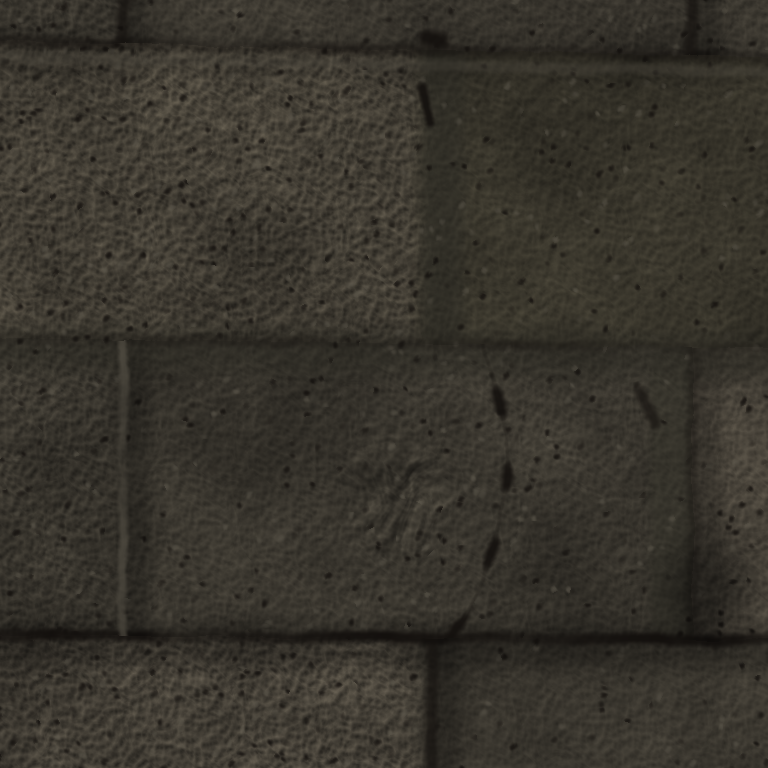
A three.js fragment shader for this texture:

```glsl
// Dim, weathered block wall: running bond, pitted stone, uneven joints and cracks.
varying vec2 vUv;

const vec3 STONE = vec3(0.234, 0.219, 0.188);
const vec3 PALE_STONE = vec3(0.272, 0.252, 0.217);
const vec3 OLIVE_STONE = vec3(0.218, 0.205, 0.166);
const vec3 MORTAR = vec3(0.208, 0.199, 0.166);
const vec3 LIP = vec3(0.320, 0.302, 0.262);
const vec3 GRIT = vec3(0.370, 0.350, 0.305);
const vec3 HOLLOW = vec3(0.075, 0.062, 0.052);

const vec2 BLOCK = vec2(0.742, 0.383);      // block pitch
const float FIRST_BED = 0.170;              // height of lowest bed joint
const float EVEN_SHIFT = 0.160;             // head joint offsets of the courses
const float ODD_SHIFT = 0.562;
const float TILT = 0.018;                   // fall of the beds to the right
const vec2 LIGHT_STEP = vec2(-0.003, 0.005);
const vec2 SCAR_CENTER = vec2(0.520, 0.350);
const float GRAIN_SCALE = 72.0;
const float PIT_SCALE = 66.0;

vec2 hash2(vec2 c) {
  return fract(sin(vec2(dot(c, vec2(127.1, 311.7)), dot(c, vec2(269.5, 183.3)))) * 43758.5);
}

// Layered, turned sines: roughly -1 to 1
float waves(vec2 p) {
  float sum = 0.0, amp = 0.55;
  for (int i = 0; i < 5; i++) {
    sum += amp * sin(p.x) * cos(p.y);
    p = mat2(0.8, -0.6, 0.6, 0.8) * p * 1.8 + sin(p.yx) + 1.7;
    amp *= 0.65;
  }
  return sum;
}

// Cellular noise: distance to the nearest point, and its random id
vec2 cells(vec2 p) {
  vec2 cell = floor(p), best = vec2(9.0, 0.0);
  for (int y = -1; y <= 1; y++)
    for (int x = -1; x <= 1; x++) {
      vec2 c = cell + vec2(float(x), float(y));
      float d = length(c + hash2(c) - p);
      if (d < best.x) best = vec2(d, hash2(c + 31.0).x);
    }
  return best;
}

float grainHeight(vec2 p) {
  float coarse = cells(p * GRAIN_SCALE + 0.6 * waves(p * 50.0)).x;
  return 0.6 * coarse + 0.4 * cells(p * GRAIN_SCALE * 1.8 + 7.0).x;
}

// Soft line: 1 at d = 0, 0 beyond the width
float line(float d, float width) {
  return 1.0 - smoothstep(0.15 * width, width, abs(d));
}

float stroke(vec2 p, vec2 a, vec2 b, float width) {
  vec2 ab = b - a;
  return line(length(p - a - ab * clamp(dot(p - a, ab) / dot(ab, ab), 0.0, 1.0)), width);
}

void main() {
  vec2 p = vUv;
  vec2 q = p + 0.003 * vec2(waves(p.yx * 35.0), waves(p * 35.0 + 4.0));
  q.y += TILT * (p.x - 0.5) * (0.2 + p.y);

  // Courses, blocks and nearest joints
  float course = floor((q.y - FIRST_BED) / BLOCK.y);
  float odd = mod(course, 2.0);
  float along = (q.x - mix(EVEN_SHIFT, ODD_SHIFT, odd)) / BLOCK.x;
  float column = floor(along);
  float head = floor(along + 0.5);
  float bed = floor((q.y - FIRST_BED) / BLOCK.y + 0.5);
  float dx = (along - head) * BLOCK.x;
  float dy = q.y - FIRST_BED - bed * BLOCK.y;

  // Tone and roughness of each block
  float left = 1.0 - smoothstep(-0.04, 0.01, along * BLOCK.x);
  float rough = mix(0.45 + 0.4 * left, mix(0.35, 1.0, left), odd);
  vec3 color = STONE * (0.97 + 0.04 * hash2(vec2(column, course)).x);
  if (odd > 0.5) color = mix(course > 0.0 ? OLIVE_STONE : STONE, PALE_STONE, left * 0.75);
  if (course == 0.0) color = column > 0.5 ? PALE_STONE * 1.06 : color * (0.97 - 0.06 * left);

  // Broad stains
  color *= 1.0 + 0.15 * waves(p * 8.0 + 2.0) + 0.10 * waves(p * 24.0);

  // Smeared mortar beside the head joints and over the middle bed
  float smear = smoothstep(-0.025, 0.0, dx) * (1.0 - smoothstep(0.025, 0.055, dx));
  float smeared = course == 1.0 ? smear : 0.0;
  if (course == 0.0 && head > 0.5) smeared = smoothstep(-0.065, -0.045, dx) * step(dx, 0.0);
  if (bed == 1.0) smeared = max(smeared, 0.75 * line(dy + 0.012, 0.050));
  color = mix(color, MORTAR, 0.75 * smeared);
  rough *= 1.0 - 0.6 * smeared;

  // Grain, chipped scar, pits and pale grit
  float height = grainHeight(p);
  float relief = height - grainHeight(p + LIGHT_STEP);
  color *= 1.0 + (0.3 + 0.7 * rough) * (0.50 * relief + 0.36 * (height - 0.45));
  float scar = 1.0 - smoothstep(0.03, 0.12, length(p - SCAR_CENTER));
  color *= 1.0 + 0.65 * scar * (waves(p * 30.0) - waves((p + 1.6 * LIGHT_STEP) * 30.0));
  vec2 pit = cells(p * PIT_SCALE + 0.3 * waves(p * 50.0));
  float spot = 1.0 - smoothstep(0.05, 0.42, pit.x);
  color = mix(color, HOLLOW, spot * smoothstep(0.95 - 0.30 * rough, 1.0, pit.y) * 0.80);
  color = mix(color, GRIT, spot * (1.0 - smoothstep(0.0, 0.06 + 0.16 * rough, pit.y)) * 0.55);

  // Bed joints: deepest at the bottom, nearly closed in the middle
  float bedDepth = bed == 0.0 ? 0.85 : bed == 1.0 ? 0.30 : 0.45;
  float wear = 0.85 + 0.45 * waves(vec2(p.x * 16.0, bed * 3.0));
  color *= 1.0 - 0.32 * bedDepth * line(dy + 0.010, 0.050);
  color = mix(color, HOLLOW, clamp(bedDepth * wear, 0.0, 1.0) * line(dy, 0.012));
  if (bed > 1.5) color = mix(color, LIP, 0.35 * line(dy + 0.020, 0.012));

  // Head joints: one pale ridge, the others shadowed
  float ridge = course == 0.0 && head == 0.0 ? 1.0 : 0.0;
  float headDepth = course == 1.0 ? 0.0 : course == 0.0 ? 0.32 : 0.62;
  color *= 1.0 - 0.25 * line(dx - 0.014, 0.038) * (1.0 - 0.6 * smeared);
  color = mix(color, HOLLOW, headDepth * (1.0 - ridge) * line(dx, 0.013));
  color = mix(color, LIP, (0.5 + 0.3 * waves(p.yx * 20.0)) * ridge * line(dx, 0.009));

  // Broken crack, open slot, chips and a damp patch
  float crackX = 0.66 - 1.4 * (q.y - 0.40) * (q.y - 0.40);
  float crackWidth = 0.004 + 0.009 * max(0.0, cos((q.y - 0.38) * 64.0));
  float crack = course == 0.0 ? line(q.x - crackX, crackWidth) * smoothstep(0.001, 0.011, crackWidth) : 0.0;
  float slot = stroke(q, vec2(0.549, 0.888), vec2(0.559, 0.842), 0.010);
  float chip = stroke(q, vec2(0.557, 0.951), vec2(0.575, 0.947), 0.015);
  chip = max(chip, 0.7 * stroke(q, vec2(0.835, 0.493), vec2(0.853, 0.455), 0.012));
  color = mix(color, HOLLOW, 0.9 * max(max(crack, slot), chip));
  color *= 1.0 - 0.32 * (1.0 - smoothstep(0.02, 0.10, length(q - vec2(0.92, 0.235))));

  gl_FragColor = vec4(clamp(color, 0.0, 1.0), 1.0);
}
```
